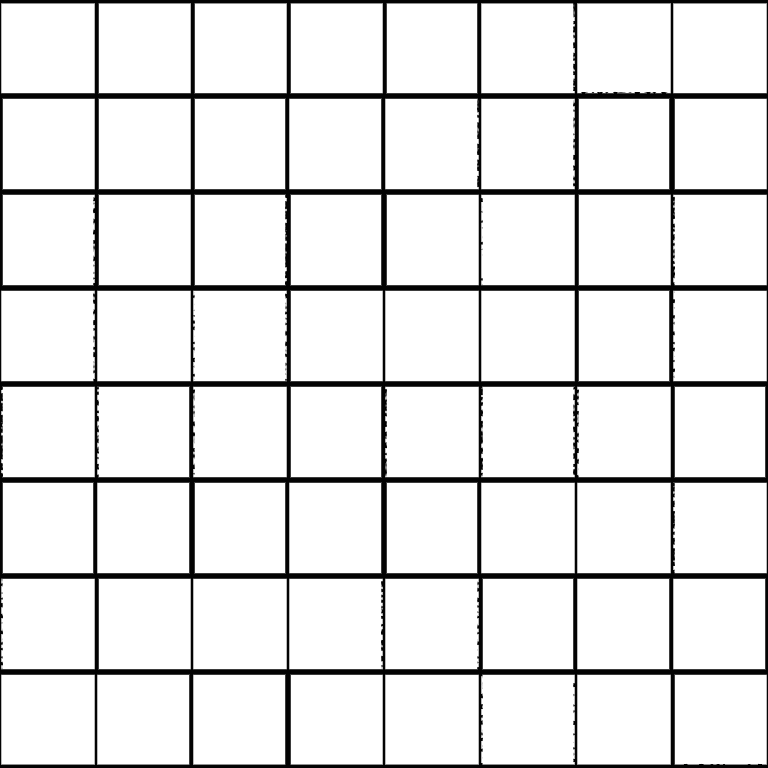
Give the GLSL for this pattern, as a Shadertoy shader.

```glsl
const float CELLS = 8.0;          // repeats across and down
const float ROW_HALF = 0.028;     // half width of horizontal lines, in cells
const float THIN_HALF = 0.014;    // light half of a vertical line
const float THICK_HALF = 0.028;   // heavy half of a vertical line
const float FRINGE = 0.016;       // reach of the ragged fringe past its line
const float FRAME = 0.036;        // top and bottom border
const float THICK_CHANCE = 0.36;
const float RAGGED_CHANCE = 0.17;
const float RAGGED_BASE_CHANCE = 0.06;
const float DASHES = 18.0;        // noise cells along one ragged side
const vec3 PAPER = vec3(1.0);
const vec3 INK = vec3(0.01);

float hash(vec2 cell, float salt) {
    uvec3 q = uvec3(ivec3(vec3(cell, salt)) + 64);
    uint h = q.x * 1597334673u ^ q.y * 3812015801u ^ q.z * 2798796415u;
    h = (h ^ (h >> 16)) * 2246822519u;
    h = (h ^ (h >> 13)) * 3266489917u;
    return float((h ^ (h >> 16)) >> 8) / 16777216.0;
}

float gradientNoise(float x, float seed) {
    float i = floor(x);
    float f = x - i;
    float g0 = hash(vec2(i, seed), 91.0) * 2.0 - 1.0;
    float g1 = hash(vec2(i + 1.0, seed), 91.0) * 2.0 - 1.0;
    return mix(g0 * f, g1 * (f - 1.0), f * f * f * (f * (f * 6.0 - 15.0) + 10.0));
}

// Ink coverage within a given distance of an edge
float strip(float dist, float width, float pixel) {
    return 1.0 - smoothstep(-0.5 * pixel, 0.5 * pixel, dist - width);
}

// Broken dashes just past a line of the given width
float fringe(float dist, float along, float width, float seed, float pixel) {
    float density = mix(-0.12, 0.12, hash(vec2(seed, 3.0), 17.0));
    float n = gradientNoise(along * DASHES, seed) + density;
    float soft = 0.5 * DASHES * pixel;
    float dash = smoothstep(-soft, soft, n);
    float reach = FRINGE * (0.85 + 0.5 * gradientNoise(along * DASHES * 1.7, seed + 7.0));
    return dash * strip(dist, width + reach, pixel);
}

// One vertical side of a cell: thin, thick or ragged
float sideInk(float dist, float along, vec2 cell, float salt, float pixel) {
    float kind = hash(cell, salt);
    float seed = floor(hash(cell, salt + 5.0) * 900.0);
    float thick = step(1.0 - THICK_CHANCE, kind);
    float ragged = step(kind, RAGGED_CHANCE);
    float line = strip(dist, mix(THIN_HALF, THICK_HALF, thick), pixel);
    return max(line, ragged * fringe(dist, along, THIN_HALF, seed, pixel));
}

void mainImage(out vec4 fragColor, in vec2 fragCoord) {
    vec2 p = fragCoord / iResolution.xy * CELLS;
    vec2 cell = floor(p);
    vec2 f = p - cell;
    vec2 pixel = CELLS / iResolution.xy;

    // Even horizontal lines and border
    float ink = strip(min(f.y, 1.0 - f.y), ROW_HALF, pixel.y);
    ink = max(ink, strip(min(p.y, CELLS - p.y), FRAME, pixel.y));

    // Occasional ragged base
    float raggedBase = step(hash(cell, 31.0), RAGGED_BASE_CHANCE);
    float baseSeed = floor(hash(cell, 37.0) * 900.0);
    ink = max(ink, raggedBase * fringe(f.y, f.x, ROW_HALF, baseSeed, pixel.y));

    // Vertical sides vary from cell to cell
    ink = max(ink, sideInk(f.x, f.y, cell, 1.0, pixel.x));
    ink = max(ink, sideInk(1.0 - f.x, f.y, cell, 2.0, pixel.x));

    fragColor = vec4(mix(PAPER, INK, ink), 1.0);
}
```
